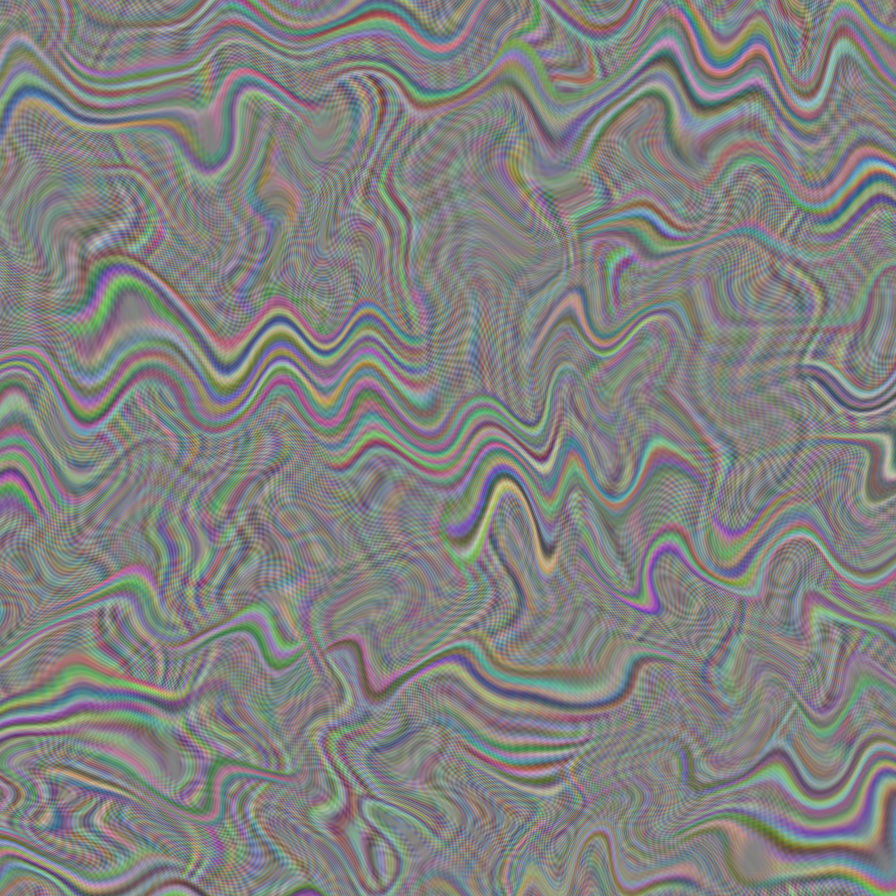
Reproduce this pattern procedurally as a WebGL 2 fragment shader.

```glsl
#version 300 es
precision highp float;

uniform vec2 u_resolution;
out vec4 fragColor;

#define MEANDERS 7.0        // ribbon waves across the canvas
#define MEANDER_HEIGHT 0.025
#define DRIFT 0.72          // irregularity of the wave phase
#define BEND 0.034          // strength of the free warp
#define STREAKS 145.0       // coloured lines per canvas height
#define CROSS_LINES 150.0   // lines across the flow
#define WEAVE 138.0         // fine dots per canvas height
#define RIBBON_GAIN 0.24
#define GROUND_GAIN 0.065
#define CROSS_GAIN 0.07
#define WEAVE_GAIN 0.10

const float TAU = 6.2831853;
const vec3 MEAN_COLOR = vec3(0.507, 0.508, 0.503);
const vec3 WEAVE_PHASE = vec3(0.0, 0.8, 1.6);

float hash(vec2 cell) {
    vec3 h = fract(vec3(cell.xyx) * vec3(0.1031, 0.1030, 0.0973));
    h += dot(h, h.yzx + 33.33);
    return fract((h.x + h.y) * h.z);
}

// Smooth value noise in -1..1
float noise(vec2 p) {
    vec2 cell = floor(p);
    vec2 f = p - cell;
    f = f * f * f * (f * (f * 6.0 - 15.0) + 10.0);
    float low = mix(hash(cell), hash(cell + vec2(1, 0)), f.x);
    float high = mix(hash(cell + vec2(0, 1)), hash(cell + vec2(1, 1)), f.x);
    return 2.0 * mix(low, high, f.y) - 1.0;
}

// Lines along x: a difference of noise keeps only the fine variation
float lines(vec2 p) {
    return 0.7 * (noise(p) - noise(p + vec2(0.0, 1.6)));
}

// Partly independent lines for each colour channel
vec3 colorLines(vec2 p) {
    vec3 tint = vec3(lines(p + 17.3), lines(p + 141.7), lines(p + 263.1));
    return 0.85 * tint + 0.4 * lines(p + 401.9);
}

// Short bands along x that fade in and out
float ribbonMask(vec2 p) {
    return smoothstep(-0.05, 0.5, noise(p * vec2(7.0, 25.0)));
}

// Flow coordinates: x runs along the ribbons, y across them
vec2 flow(vec2 p) {
    vec2 bend = vec2(noise(p * 8.0 + 31.0), noise(p * 9.0 + 57.0));
    vec2 ripple = vec2(noise(p * 18.0 + 73.0), noise(p * 19.0 + 91.0));
    vec2 drift = vec2(noise(p * 4.0 + 11.0), noise(p * vec2(4.0, 5.0) + 23.0));
    vec2 wave = sin(TAU * (MEANDERS * p.yx + DRIFT * drift));
    return p + MEANDER_HEIGHT * wave * vec2(0.7, 1.0)
             + BEND * bend + 0.28 * BEND * ripple;
}

// Fades detail that becomes finer than the pixel grid
vec2 bandLimit(vec2 cyclesPerPixel) {
    return 1.0 - smoothstep(0.34, 0.58, cyclesPerPixel);
}

void main() {
    vec2 p = gl_FragCoord.xy / u_resolution.y;
    vec2 q = flow(p);
    vec2 dx = dFdx(q);
    vec2 dy = dFdy(q);
    vec2 footprint = sqrt(dx * dx + dy * dy);

    // Keep only lines that are neither too fine nor stretched into blots
    vec2 calm = smoothstep(0.2, 0.65, footprint * u_resolution.y);
    vec2 streakFade = calm * bandLimit(0.5 * vec2(CROSS_LINES, STREAKS) * footprint);
    vec2 weaveFade = calm * bandLimit(WEAVE * footprint);

    // Ribbons along the flow, weaker ones across it, woven ground between
    float ribbon = ribbonMask(q + 8.3);
    float crossRibbon = 0.55 * ribbonMask(q.yx + 19.7) * (1.0 - ribbon);
    float patches = smoothstep(-0.5, 0.4, noise(p * 13.0 + 307.0));

    // Coloured lines along the flow
    vec3 streaks = colorLines(q * vec2(10.0, STREAKS));
    streaks *= mix(GROUND_GAIN, RIBBON_GAIN, ribbon) * streakFade.y;

    // Coloured lines across the flow
    vec3 crossing = colorLines(q.yx * vec2(13.0, CROSS_LINES) + 503.0);
    crossing *= mix(CROSS_GAIN, RIBBON_GAIN, crossRibbon);
    crossing *= (1.0 - 0.8 * ribbon) * streakFade.x;

    // Fine dotted weave with shifted colour phases
    vec3 dots = sin(TAU * WEAVE * q.x + WEAVE_PHASE)
              * sin(TAU * WEAVE * q.y - 0.6 * WEAVE_PHASE);
    dots *= WEAVE_GAIN * mix(0.5, 1.0, patches) * (1.0 - 0.6 * ribbon);
    dots *= weaveFade.x * weaveFade.y;

    vec3 color = MEAN_COLOR + streaks + crossing + dots;
    fragColor = vec4(clamp(color, 0.0, 1.0), 1.0);
}
```
